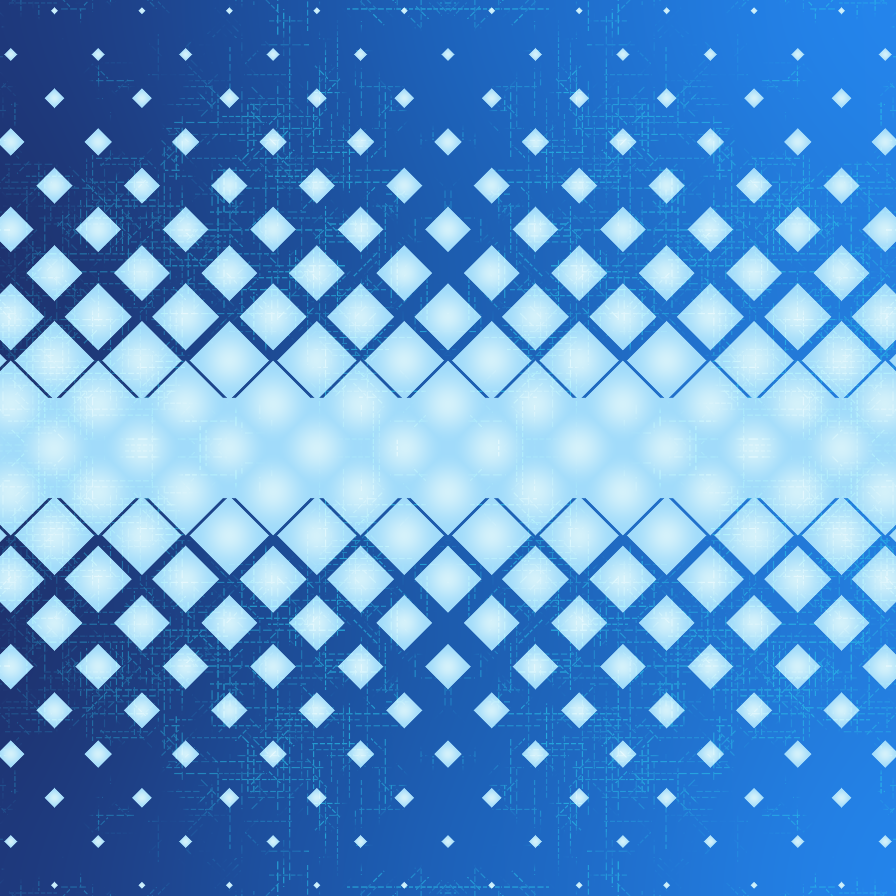
This background is drawn by a three.js fragment shader. Its source:

```glsl
// Halftone of pale glowing diamonds that shrink away from a solid middle band,
// over a navy-to-azure gradient. Diamonds come from a staggered lattice; fine
// dashed circuit traces, mirrored about the centre, are hashed in four directions.

#define SPACING 0.0488        // distance between diamond rows
#define BAND_HALF 1.147       // half height of the solid band, in rows
#define TRACE_PITCH 150.0     // trace tracks per canvas width
#define TRACE_WIDTH 0.00065   // half width of a trace
#define TRACE_DENSITY 0.62    // share of track runs that carry a trace
#define TRACE_STRENGTH 0.72   // opacity of the traces
#define NAVY vec3(0.120, 0.190, 0.425)
#define ROYAL vec3(0.110, 0.345, 0.660)
#define AZURE vec3(0.140, 0.495, 0.875)
#define SKY vec3(0.630, 0.860, 0.980)
#define FROST vec3(0.830, 0.945, 0.980)
#define CYAN vec3(0.160, 0.760, 0.910)

varying vec2 vUv;

float hash(vec2 p) {
  return fract(sin(dot(p, vec2(127.1, 311.7))) * 43758.5453);
}

float noise(vec2 p) {
  vec2 i = floor(p);
  vec2 f = fract(p);
  f = f * f * (3.0 - 2.0 * f);
  float low = mix(hash(i), hash(i + vec2(1.0, 0.0)), f.x);
  float high = mix(hash(i + vec2(0.0, 1.0)), hash(i + vec2(1.0, 1.0)), f.x);
  return mix(low, high, f.y);
}

// Half diagonal of the diamonds in a row, in row spacings
float diamondRadius(float row) {
  float n = abs(row);
  return clamp(1.214 - 0.1637 * n + 0.00503 * n * n, 0.0, 1.0);
}

// x: coverage by diamonds and band, y: glow around the diamond centres
vec2 diamonds(vec2 p, float pixel) {
  vec2 g = p / SPACING;
  float soft = 0.75 * pixel / SPACING;
  float nearest = floor(g.y + 0.5);
  float dist = abs(g.y) - BAND_HALF;
  float glow = 0.0;
  for (int k = -1; k <= 1; k++) {
    float row = nearest + float(k);
    float stagger = 1.0 - mod(abs(row), 2.0);
    vec2 q = vec2(mod(g.x - stagger + 1.0, 2.0) - 1.0, g.y - row);
    float radius = diamondRadius(row);
    dist = min(dist, abs(q.x) + abs(q.y) - radius);
    glow = max(glow, 1.0 - smoothstep(0.0, 0.85 * radius + 0.05, length(q)));
  }
  return vec2(1.0 - smoothstep(-soft, soft, dist), glow);
}

// Dashed runs along the tracks of one direction
float traceLayer(vec2 p, float seed, float runLength, float density, float pixel) {
  vec2 q = p * TRACE_PITCH;
  float track = floor(q.y);
  float along = q.x / runLength + 9.0 * hash(vec2(track, seed));
  vec2 cell = vec2(floor(along), track + 57.0 * seed);
  float present = smoothstep(0.0, 0.1, density - hash(cell));
  float distance = abs(fract(q.y) - 0.5) / TRACE_PITCH;
  float line = 1.0 - smoothstep(TRACE_WIDTH - 0.5 * pixel, TRACE_WIDTH + 0.6 * pixel, distance);
  float rate = mix(0.45, 1.0, hash(cell + 3.7));
  float dash = smoothstep(0.08, 0.2, abs(fract(q.x * rate) - 0.5));
  return present * line * dash * mix(0.35, 1.0, hash(cell + 8.3));
}

float circuit(vec2 p, float pixel) {
  vec2 m = abs(p);
  float clump = 0.6 * noise(m * 11.0 + 4.0) + 0.4 * noise(m * 29.0 + 17.0);
  float density = TRACE_DENSITY * smoothstep(0.2, 0.85, clump);
  float total = 0.0;
  for (int k = 0; k < 4; k++) {
    float n = float(k);
    float angle = n * 0.785398;
    vec2 axis = vec2(cos(angle), sin(angle));
    vec2 q = vec2(dot(m, axis), dot(m, vec2(-axis.y, axis.x)));
    float diagonal = mod(n, 2.0);
    float runLength = mix(8.0, 3.0, diagonal);
    float share = mix(1.0, 0.35, diagonal);
    total = max(total, traceLayer(q, n + 1.0, runLength, density * share, pixel));
  }
  return total;
}

void main() {
  vec2 p = vUv - 0.5;
  float pixel = fwidth(vUv.y);

  // Backdrop
  vec3 color = mix(NAVY, ROYAL, smoothstep(-0.08, 0.55, vUv.x));
  color = mix(color, AZURE, smoothstep(0.35, 1.05, vUv.x + 0.04 * p.y));
  color += vec3(0.0, 0.025, 0.05) * smoothstep(0.2, 0.5, abs(p.y));

  // Diamonds and band
  vec2 shape = diamonds(p, pixel);
  color = mix(color, mix(SKY, FROST, shape.y), shape.x);

  // Circuit traces, paler over the diamonds
  vec3 darkTrace = mix(color, CYAN, smoothstep(-0.3, 0.4, vUv.x));
  vec3 paleTrace = mix(vec3(0.70, 0.97, 0.99), vec3(0.95, 0.99, 1.0), shape.y);
  vec3 traceColor = mix(darkTrace, paleTrace, shape.x);
  color = mix(color, traceColor, TRACE_STRENGTH * circuit(p, pixel));

  gl_FragColor = vec4(color, 1.0);
}
```
